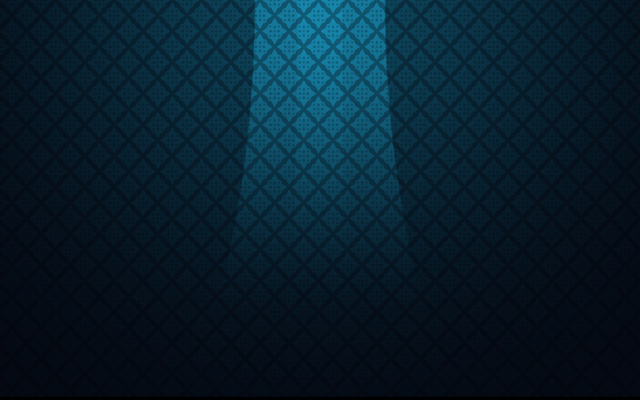
This background is drawn by a WebGL 1 fragment shader. Its source:

```glsl
precision highp float;
// Dark teal damask wallpaper lit by a flaring, panelled beam from the top.

uniform vec2 u_resolution;

const vec2 HALF_CELL = vec2(0.0365, 0.039);
const vec2 MOTIF_ORIGIN = vec2(-0.004, 0.039);

// Coverage of a shape from its signed distance.
float fill(float dist, float blur) {
    return 1.0 - smoothstep(-blur, blur, dist);
}

// Folds the plane into diamonds with |x| + |y| <= 1.
vec2 diamondCell(vec2 p) {
    vec2 s = 0.5 * vec2(p.x + p.y, p.x - p.y);
    vec2 f = fract(s + 0.5) - 0.5;
    return vec2(f.x + f.y, f.x - f.y);
}

// Light ornament: scalloped diamond with a carved four-petal flower.
float damask(vec2 q, float blur) {
    vec2 a = abs(q);
    float r = length(q);
    float angle = atan(a.y, a.x);
    float diamond = a.x + a.y - 0.79 - 0.05 * cos(8.0 * angle);
    float ornament = fill(diamond, blur);

    // Petals on the axes, notches on the diagonals and a center dot.
    vec2 axis = vec2(max(a.x, a.y), min(a.x, a.y));
    float petal = length((axis - vec2(0.27, 0.0)) * vec2(1.0, 1.2)) - 0.10;
    float notch = length(a - vec2(0.30)) - 0.07;
    float dotShape = r - 0.07;
    float carved = fill(min(petal, min(notch, dotShape)), blur);
    return ornament * (1.0 - 0.75 * carved);
}

// Symmetric vertical band whose sides flare with depth.
float flaredBand(float x, float depth, float halfWidth, float flare, float blur) {
    return fill(abs(x) - halfWidth - flare * depth * depth, blur);
}

// Maps brightness to the teal palette.
vec3 tealRamp(float tone) {
    return vec3(0.010 + 0.15 * tone, tone, 0.030 + 1.22 * tone);
}

void main() {
    float pixel = 1.0 / u_resolution.y;
    float x = (gl_FragCoord.x - 0.5 * u_resolution.x) * pixel;
    float depth = 1.0 - gl_FragCoord.y * pixel;

    // Broad glow centered on the top edge.
    vec2 spread = vec2(x / 0.65, depth / 0.60);
    float tone = 0.03 + 0.22 * exp(-dot(spread, spread));

    // Beam and its brighter middle panel, both fading downward.
    float fade = 1.0 - smoothstep(0.0, 0.80, depth);
    float beam = flaredBand(x, depth, 0.1625, 0.16, pixel);
    float core = flaredBand(x, depth, 0.056, 0.03, pixel);
    tone += fade * (0.18 * beam + 0.04 * core);

    // Wallpaper relief.
    vec2 cell = diamondCell((vec2(x, depth) - MOTIF_ORIGIN) / HALF_CELL);
    float ornament = damask(cell, 0.8 * pixel / HALF_CELL.x);
    tone *= mix(0.76, 1.12, ornament);

    // Thin black border along the floor.
    float aboveFloor = 1.0 - smoothstep(0.992 - pixel, 0.992 + pixel, depth);
    gl_FragColor = vec4(tealRamp(tone) * aboveFloor, 1.0);
}
```
